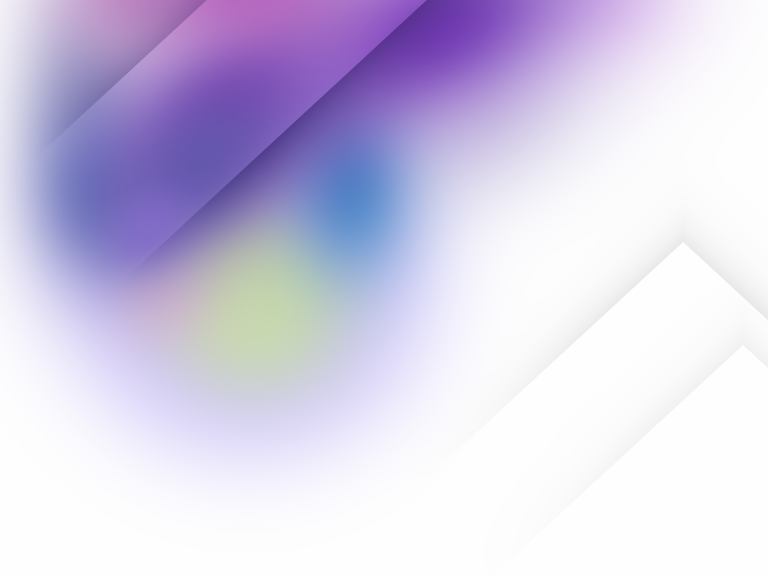
Reproduce this background procedurally as a Shadertoy shader.

```glsl
// Soft violet, blue and green glows on white, with a slanted plate and two pale chevrons.

const vec2 SLOPE = vec2(0.735, 0.678);    // direction of every rising edge
const vec2 RIGHT_SIDE = vec2(0.678, -0.735);

// Blends a tilted elliptical glow over a base colour; power sets how flat its core is.
vec3 glow(vec3 base, vec2 p, vec2 center, vec2 radius, float angle, float power, vec4 tint) {
    float c = cos(angle), s = sin(angle);
    vec2 d = p - center;
    d = vec2(c * d.x + s * d.y, c * d.y - s * d.x) / radius;
    return mix(base, tint.rgb, tint.a * exp(-pow(length(d), power)));
}

// Smooth coverage of the side where the distance is positive.
float cover(float distance, float pixel) {
    return smoothstep(-0.7 * pixel, 0.7 * pixel, distance);
}

// Shadow cast on one side of a slanted edge, dying out down its length.
vec3 edgeShadow(vec3 base, vec2 p, vec2 top, float side, float reach, float strength, float pixel) {
    vec2 d = p - top;
    float away = side * dot(d, RIGHT_SIDE);
    float fade = smoothstep(-reach, -0.45 * reach, dot(d, SLOPE));
    float shade = strength * fade * cover(away, pixel) * exp(-max(away, 0.0) / 0.06);
    return base * (1.0 - shade * vec3(1.0, 1.05, 0.72));
}

// White chevron with a faint shadow above its two edges.
vec3 chevron(vec3 base, vec2 p, vec2 apex, float strength, float pixel) {
    vec2 d = p - apex;
    float outside = dot(vec2(abs(d.x), d.y), vec2(0.678, 0.735));
    float fade = 1.0 - smoothstep(0.08, 0.44, -d.y);
    float shade = strength * fade * exp(-max(outside, 0.0) / 0.032);
    vec3 shaded = base * (1.0 - shade);
    vec3 plate = mix(base, vec3(0.996), 0.9 * fade);
    return mix(plate, shaded, cover(outside, pixel));
}

// Cool glows around the outside of the violet band.
vec3 coolGlows(vec3 col, vec2 p) {
    vec4 lavender = vec4(0.79, 0.75, 0.98, 1.0);
    vec4 mist = vec4(0.80, 0.78, 0.89, 0.75);
    vec4 lime = vec4(0.79, 0.86, 0.68, 1.0);
    vec4 blush = vec4(0.85, 0.72, 0.82, 0.7);
    vec4 azure = vec4(0.32, 0.56, 0.80, 1.0);
    vec4 haze = vec4(0.65, 0.65, 0.80, 0.9);
    vec4 steel = vec4(0.39, 0.50, 0.74, 0.95);
    col = glow(col, p, vec2(0.43, 0.53), vec2(0.33), 0.0, 4.0, lavender);
    col = glow(col, p, vec2(0.83, 0.77), vec2(0.24, 0.13), 0.5, 2.0, mist);
    col = glow(col, p, vec2(0.443, 0.485), vec2(0.175), 0.0, 3.0, lime);
    col = glow(col, p, vec2(0.28, 0.49), vec2(0.09), 0.0, 2.0, blush);
    col = glow(col, p, vec2(0.61, 0.67), vec2(0.105, 0.15), 0.0, 2.0, azure);
    col = glow(col, p, vec2(0.14, 0.83), vec2(0.11, 0.20), 0.0, 2.0, haze);
    return glow(col, p, vec2(0.17, 0.67), vec2(0.105, 0.14), 0.0, 2.0, steel);
}

// Violet band running up to the right, pink at the top.
vec3 violetGlows(vec3 col, vec2 p) {
    vec4 violet = vec4(0.47, 0.28, 0.70, 1.0);
    vec4 purple = vec4(0.49, 0.26, 0.75, 1.0);
    vec4 indigo = vec4(0.38, 0.34, 0.67, 0.95);
    vec4 iris = vec4(0.51, 0.42, 0.79, 0.85);
    vec4 rose = vec4(0.77, 0.55, 0.77, 0.8);
    vec4 magenta = vec4(0.71, 0.39, 0.74, 0.95);
    vec4 orchid = vec4(0.85, 0.68, 0.93, 0.6);
    col = glow(col, p, vec2(1.04, 1.02), vec2(0.16, 0.13), 0.0, 2.0, orchid);
    col = glow(col, p, vec2(0.40, 0.82), vec2(0.27, 0.16), 0.75, 2.0, violet);
    col = glow(col, p, vec2(0.76, 0.95), vec2(0.27, 0.15), 0.4, 2.2, purple);
    col = glow(col, p, vec2(0.34, 0.71), vec2(0.17, 0.10), 0.75, 2.0, indigo);
    col = glow(col, p, vec2(0.26, 0.605), vec2(0.075, 0.055), 0.75, 2.0, iris);
    col = glow(col, p, vec2(0.23, 1.02), vec2(0.13, 0.11), 0.0, 2.0, rose);
    return glow(col, p, vec2(0.43, 1.02), vec2(0.19, 0.11), 0.0, 2.0, magenta);
}

void mainImage(out vec4 fragColor, in vec2 fragCoord) {
    vec2 p = fragCoord / iResolution.y;
    float pixel = 1.0 / iResolution.y;

    // Colour field
    vec3 col = coolGlows(vec3(0.996), p);
    col = violetGlows(col, p);

    // Slanted plate, shadowed on both sides
    col = edgeShadow(col, p, vec2(0.359, 1.0), -1.0, 0.43, 0.22, pixel);
    col = edgeShadow(col, p, vec2(0.741, 1.0), 1.0, 0.76, 0.36, pixel);

    // Pale chevrons at the lower right
    col = chevron(col, p, vec2(1.186, 0.580), 0.085, pixel);
    col = chevron(col, p, vec2(1.290, 0.401), 0.055, pixel);

    fragColor = vec4(col, 1.0);
}
```
